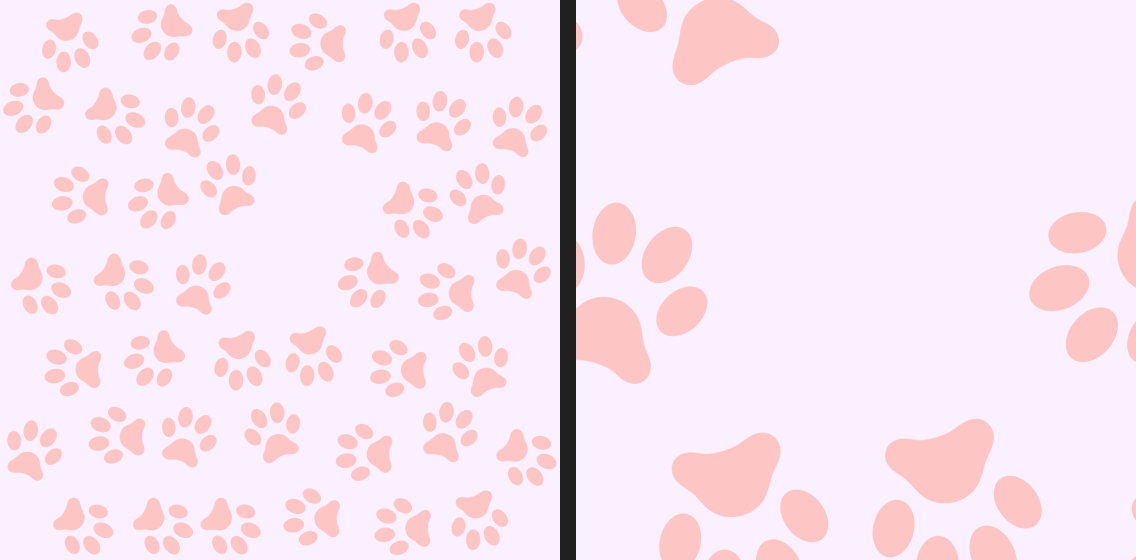
Left: the whole. Right: its middle third, enlarged.
This pattern is drawn by a Shadertoy shader. Its source:

```glsl
const vec3 LAVENDER = vec3(0.98, 0.94, 1.0);
const vec3 PINK = vec3(0.992, 0.777, 0.77);
const float ROWS = 7.0;
const float MARGIN = 0.059;     // keeps every paw inside the canvas
const float PAW_SCALE = 0.0868;

float hash(vec2 p) {
    return fract(sin(dot(p, vec2(127.1, 311.7))) * 43758.5453);
}

// Coordinates of p in a frame leaning clockwise by an angle
vec2 lean(vec2 p, float angle) {
    float c = cos(angle), s = sin(angle);
    return vec2(c * p.x - s * p.y, s * p.x + c * p.y);
}

float ellipse(vec2 p, vec2 radii) {
    float k0 = max(length(p / radii), 1e-3);
    float k1 = max(length(p / (radii * radii)), 1e-4);
    return k0 * (k0 - 1.0) / k1;
}

float smoothUnion(float a, float b, float k) {
    float h = max(k - abs(a - b), 0.0) / k;
    return min(a, b) - 0.25 * k * h * h;
}

// Heel pad: a round head blended into two uneven lobes
float padDistance(vec2 p) {
    float head = ellipse(p - vec2(0.0, -0.23), vec2(0.25, 0.23));
    float leftLobe = length(p - vec2(-0.25, -0.41)) - 0.12;
    float rightLobe = length(p - vec2(0.28, -0.39)) - 0.11;
    return smoothUnion(head, min(leftLobe, rightLobe), 0.18);
}

float toeDistance(vec2 p, vec2 center, vec2 radii, float angle) {
    return ellipse(lean(p - center, radians(angle)), radii);
}

float pawDistance(vec2 p) {
    vec2 q = vec2(abs(p.x), p.y);
    float inner = toeDistance(q, vec2(0.195, 0.41), vec2(0.148, 0.213), 14.0);
    float outer = toeDistance(q, vec2(0.435, 0.09), vec2(0.14, 0.20), 25.0);
    return min(padDistance(p), min(inner, outer));
}

// Six headings: two slight tilts, each in three turns
float pawAngle(vec2 id) {
    float tilt = step(0.5, hash(id + 17.3));
    float turn = floor(3.0 * hash(id + 41.9));
    return radians(22.0 - 40.0 * tilt - 107.0 * turn);
}

// Staggered rows with a random offset per paw
vec2 pawCenter(vec2 id, float shift) {
    float spacing = (1.0 - 2.0 * MARGIN) / (ROWS - 1.0);
    vec2 jitter = vec2(hash(id + 3.1), hash(id + 8.7)) - 0.5;
    vec2 center = MARGIN + spacing * (id + vec2(shift, 0.0));
    return clamp(center + jitter * vec2(0.036, 0.05), MARGIN, 1.0 - MARGIN);
}

float scatteredPaws(vec2 uv) {
    float d = 1.0;
    for (float row = 0.0; row < ROWS; row++) {
        float shortRow = 1.0 - mod(row, 2.0);
        for (float col = 0.0; col < ROWS - shortRow; col++) {
            vec2 id = vec2(col, row);
            if (hash(id + 29.5) > 0.96) continue;   // occasional gap
            vec2 p = lean(uv - pawCenter(id, 0.5 * shortRow), pawAngle(id));
            d = min(d, pawDistance(p / PAW_SCALE + vec2(0.0, 0.05)) * PAW_SCALE);
        }
    }
    return d;
}

void mainImage(out vec4 fragColor, in vec2 fragCoord) {
    float pixel = 1.0 / min(iResolution.x, iResolution.y);
    float d = scatteredPaws(fragCoord * pixel);
    float cover = 1.0 - smoothstep(-0.7 * pixel, 0.7 * pixel, d);
    fragColor = vec4(mix(LAVENDER, PINK, cover), 1.0);
}
```
